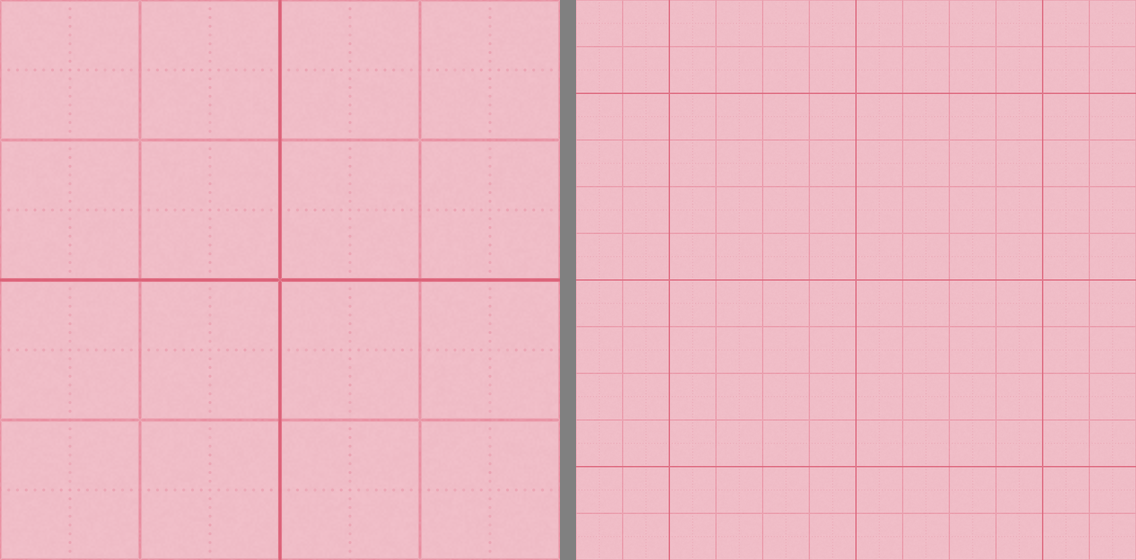
Left, the tile; right, the same tile 3 across and 3 down.
A three.js fragment shader for this pattern:

```glsl
// Pink practice-grid paper: four by four ruled cells, dotted guides and a bold centre cross.
#define CELLS 4.0
#define DOTS_PER_CELL 16.0
#define BOLD_WIDTH 0.0058
#define RULE_WIDTH 0.0052
#define DOT_RADIUS 0.0026
#define SOFTNESS 0.0014
#define GRAIN 0.022
#define PAPER vec3(0.94, 0.74, 0.78)
#define DOT_INK vec3(0.92, 0.64, 0.70)
#define RULE_INK vec3(0.91, 0.56, 0.63)
#define BOLD_INK vec3(0.86, 0.37, 0.46)

varying vec2 vUv;

float hash(vec2 p) {
  vec3 q = fract(vec3(p.xyx) * 0.1031);
  q += dot(q, q.yzx + 33.33);
  return fract((q.x + q.y) * q.z);
}

// Value noise that wraps after a whole number of lattice steps.
float tileNoise(vec2 uv, float period) {
  vec2 p = uv * period;
  vec2 i = floor(p);
  vec2 f = fract(p);
  f = f * f * (3.0 - 2.0 * f);
  vec2 a = mod(i, period);
  vec2 b = mod(i + 1.0, period);
  return mix(mix(hash(a), hash(vec2(b.x, a.y)), f.x),
             mix(hash(vec2(a.x, b.y)), hash(b), f.x), f.y);
}

// Signed distance along each axis to the nearest of count lines.
vec2 toNearest(vec2 uv, float count) {
  return (fract(uv * count + 0.5) - 0.5) / count;
}

vec2 stroke(vec2 d, float width) {
  return 1.0 - smoothstep(-SOFTNESS, SOFTNESS, abs(d) - 0.5 * width);
}

// Joins both directions, with ink thinned where they cross.
float crossing(vec2 s, float thinning) {
  return max(s.x, s.y) - thinning * s.x * s.y;
}

float dotMask(vec2 d) {
  return 1.0 - smoothstep(-SOFTNESS, SOFTNESS, length(d) - DOT_RADIUS);
}

void main() {
  // Paper fibre and ink wear
  float fine = tileNoise(vUv, 256.0) - 0.5;
  float mottled = tileNoise(vUv, 96.0) - 0.5;
  float grain = 0.65 * fine + 0.35 * mottled;
  vec3 color = PAPER;

  // Dotted guides through the middle of each cell
  vec2 middle = toNearest(vUv + 0.5 / CELLS, CELLS);
  vec2 bead = toNearest(vUv, CELLS * DOTS_PER_CELL);
  float dots = max(dotMask(vec2(middle.x, bead.y)), dotMask(vec2(bead.x, middle.y)));
  color = mix(color, DOT_INK, dots * (0.85 + 0.5 * mottled));

  // Cell rules, half of each border rule on either side of the tile
  float rules = crossing(stroke(toNearest(vUv, CELLS), RULE_WIDTH), 0.3);
  color = mix(color, RULE_INK, rules * (0.9 + 0.4 * fine));

  // Bold centre cross
  float bold = crossing(stroke(vUv - 0.5, BOLD_WIDTH), 0.35);
  color = mix(color, BOLD_INK, bold * (0.95 + 0.1 * fine));

  color += GRAIN * grain * vec3(0.7, 1.1, 1.0);
  gl_FragColor = vec4(color, 1.0);
}
```
